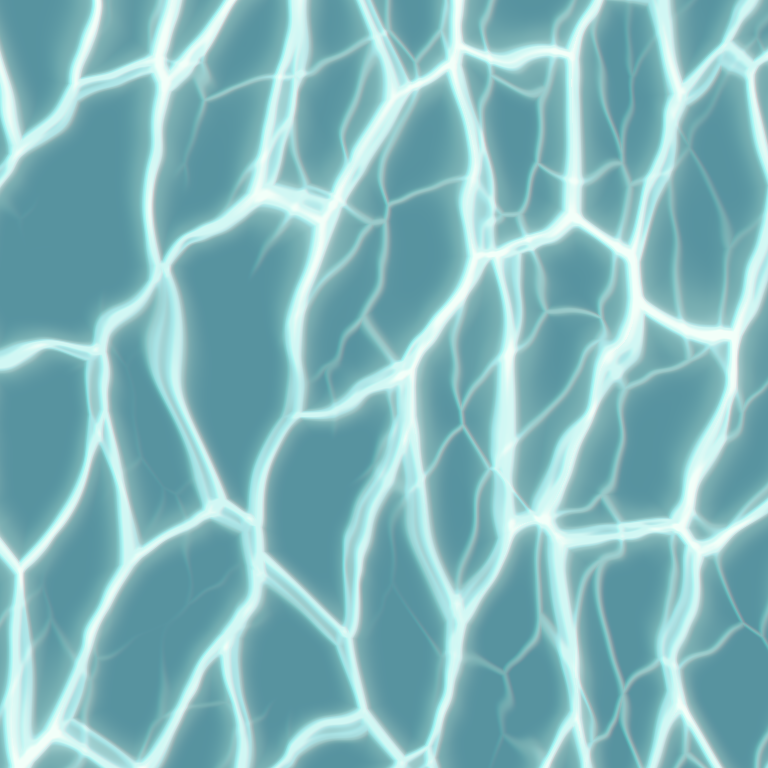
A WebGL 2 fragment shader for this texture:

```glsl
#version 300 es
precision highp float;

uniform vec2 u_resolution;
out vec4 fragColor;

vec2 hash2(vec2 cell) {
    vec3 h = fract(cell.xyx * vec3(0.1031, 0.1030, 0.0973));
    h += dot(h, h.yzx + 33.33);
    return fract((h.xx + h.yz) * h.zy);
}

// Layered sines: a smooth two-channel wobble, roughly -1.5 to 1.5.
vec2 sway(vec2 p, float freq, float phase) {
    vec2 sum = vec2(0.0);
    float amp = 1.0;
    for (int i = 0; i < 3; i++) {
        sum += amp * sin(freq * (p.yx * vec2(1.0, 1.3) + 0.6 * p) + phase + 1.7 * sum.yx);
        freq *= 1.9;
        amp *= 0.5;
        phase += 2.3;
    }
    return sum;
}

vec2 seedPoint(vec2 cell) {
    return cell + 0.5 + 0.9 * (hash2(cell) - 0.5);
}

// Cellular network: x = nearest border, y = second border, z = cell id.
// Distances are in canvas units even though the cells are stretched.
vec3 network(vec2 p, vec2 scale, float offset) {
    vec2 q = p * scale + offset;
    vec2 base = floor(q);
    vec2 home = base;
    vec2 toHome = vec2(0.0);
    float best = 1e3;
    for (int y = -1; y <= 1; y++)
    for (int x = -1; x <= 1; x++) {
        vec2 cell = base + vec2(x, y);
        vec2 r = seedPoint(cell) - q;
        float d = dot(r, r);
        if (d < best) { best = d; home = cell; toHome = r; }
    }
    vec2 border = vec2(1e3);
    for (int y = -2; y <= 2; y++)
    for (int x = -2; x <= 2; x++) {
        if (x == 0 && y == 0) continue;
        vec2 r = seedPoint(home + vec2(x, y)) - q;
        vec2 normal = normalize(r - toHome);
        float d = dot(0.5 * (r + toHome), normal) / length(normal * scale);
        if (d < border.x) border = vec2(d, border.x);
        else border.y = min(border.y, d);
    }
    return vec3(border, dot(home, vec2(1.0, 37.0)));
}

float filament(float d, float width) {
    return exp(-d * d / (width * width));
}

// Focused light: folded sheets, bright rims, knots and a faint fine web.
float causticLight(vec2 p) {
    vec2 patches = sway(p, 5.0, 2.0);
    vec2 grain = sway(p, 23.0, 0.7);
    vec2 q = p + 0.015 * sway(p, 9.0, 1.0) + 0.0025 * grain;
    q.x -= 0.2 * q.y;
    vec2 fold = vec2(0.017, 0.015) * sway(p, 6.0, 4.0);
    vec2 scale = vec2(7.2, 3.2);
    vec3 front = network(q, scale, 11.0);
    vec3 back = network(q + fold, scale, 11.0);
    vec3 web = network(q + 0.008 * grain.yx, vec2(11.0, 5.5), 53.0);

    // The sheet lies between the two displaced copies of each border.
    float folded = step(0.5, abs(front.z - back.z));
    float sheet = folded * smoothstep(0.0, 0.006, min(front.x, back.x));
    float strength = 0.75 + 0.16 * patches.x + 0.08 * grain.x;
    float width = 0.0062 + 0.0013 * grain.y;

    float light = 0.02 + sheet * (0.27 + 0.05 * grain.y);
    light += strength * filament(front.x, width);
    light += 0.6 * strength * filament(back.x, 0.8 * width);
    light += 0.28 * exp(-front.x / 0.022) + 0.12 * exp(-back.x / 0.022);
    light += 0.75 * exp(-(front.x + front.y) / 0.017) * smoothstep(-0.9, 0.8, patches.y);

    float webShare = smoothstep(-0.6, 1.0, patches.y + 0.5 * p.x);
    light += webShare * (0.3 * filament(web.x, 0.0045) + 0.1 * exp(-web.x / 0.018));
    return light + 0.025 * patches.x;
}

vec3 waterColour(float light) {
    vec3 deep = vec3(0.34, 0.575, 0.625);
    vec3 shade = vec3(0.46, 0.675, 0.69);
    vec3 film = vec3(0.59, 0.78, 0.78);
    vec3 glow = vec3(0.67, 0.89, 0.90);
    vec3 rim = vec3(0.82, 0.97, 0.955);
    vec3 blaze = vec3(0.95, 1.0, 0.975);
    vec3 c = mix(deep, shade, smoothstep(0.06, 0.24, light));
    c = mix(c, film, smoothstep(0.2, 0.45, light));
    c = mix(c, glow, smoothstep(0.42, 0.7, light));
    c = mix(c, rim, smoothstep(0.65, 1.0, light));
    return mix(c, blaze, smoothstep(1.1, 1.8, light));
}

void main() {
    vec2 p = gl_FragCoord.xy / min(u_resolution.x, u_resolution.y);
    // A slight shift of red gives the rims a warm right-hand fringe.
    vec3 colour = waterColour(causticLight(p));
    colour.r = waterColour(causticLight(p - vec2(0.0025, 0.0))).r;
    fragColor = vec4(colour, 1.0);
}
```
